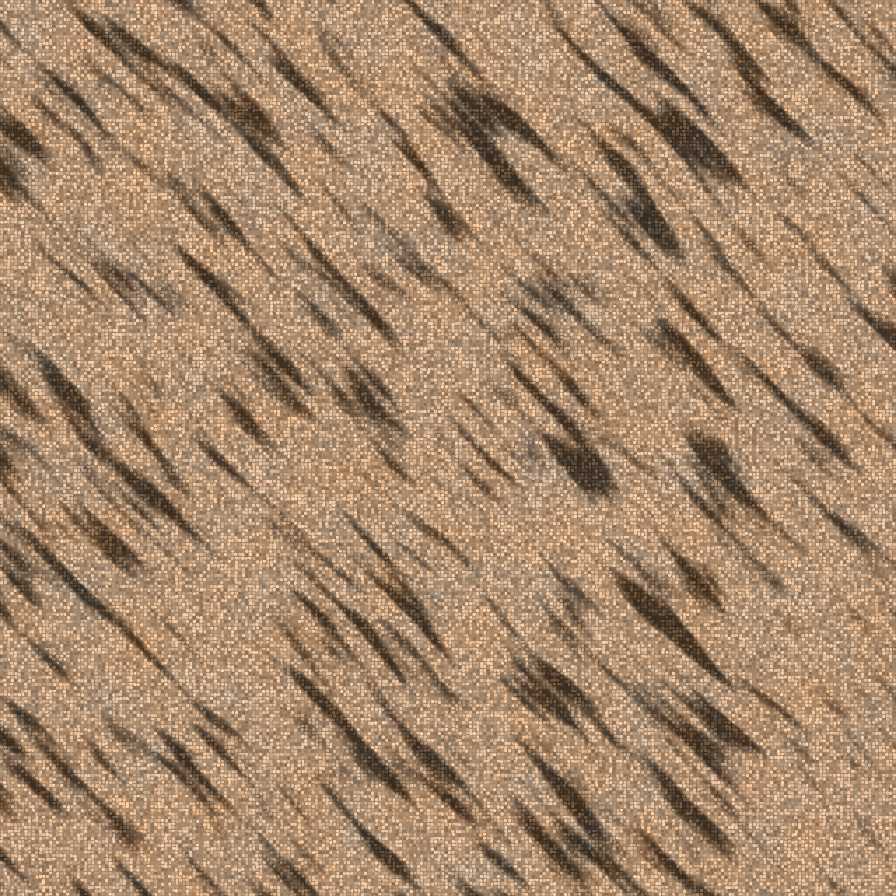
A Shadertoy shader for this texture:

```glsl
// Grainy peach stone crossed by dark slanted streaks.
// Stretched gradient noise lays the streaks, then a fine lattice of
// jittered round grains breaks them into speckles.

vec2 hash22(vec2 p) {
    vec3 q = fract(p.xyx * vec3(0.1031, 0.1030, 0.0973));
    q += dot(q, q.yzx + 33.33);
    return fract((q.xx + q.yz) * q.zy);
}

vec2 cornerGradient(vec2 corner) {
    float angle = 6.2832 * hash22(corner + 57.0).x;
    return vec2(cos(angle), sin(angle));
}

float gradientNoise(vec2 p) {
    vec2 cell = floor(p), f = fract(p);
    vec2 blend = f * f * f * (f * (f * 6.0 - 15.0) + 10.0);
    vec2 e = vec2(1.0, 0.0);
    float a = dot(cornerGradient(cell), f);
    float b = dot(cornerGradient(cell + e.xy), f - e.xy);
    float c = dot(cornerGradient(cell + e.yx), f - e.yx);
    float d = dot(cornerGradient(cell + e.xx), f - e.xx);
    return mix(mix(a, b, blend.x), mix(c, d, blend.x), blend.y);
}

// Darkness of the slanted streaks, 0 to 1
float streakDarkness(vec2 uv) {
    vec2 along = vec2(0.69, -0.72);
    vec2 across = vec2(0.72, 0.69);
    float bend = 0.012 * gradientNoise(uv * 5.0 + 9.0);
    vec2 p = vec2(dot(uv, along), dot(uv, across) + bend);
    float streaks = gradientNoise(p * vec2(6.0, 38.0) + 20.0);
    streaks += 0.6 * gradientNoise(p * vec2(13.0, 80.0) + 71.0);
    streaks += 0.3 * gradientNoise(uv * 6.0 + 40.0);
    return smoothstep(0.0, 0.52, streaks);
}

void mainImage(out vec4 fragColor, in vec2 fragCoord) {
    vec2 uv = fragCoord / iResolution.y;
    float dark = streakDarkness(uv);
    float ground = 0.76 - 0.42 * dark;

    // Grains: one jittered dot per lattice cell, each with its own tone
    float grainCount = 256.0;
    vec2 grid = uv * grainCount;
    vec2 cell = floor(grid);
    vec2 jitter = 0.4 * (hash22(cell + 311.0) - 0.5);
    vec2 grainRandom = hash22(cell);
    float grain = ground + (grainRandom.x - 0.5) * mix(0.48, 0.24, dark);
    float pixel = min(grainCount / iResolution.y, 1.0);
    float edge = length(fract(grid) - 0.5 - jitter) - 0.5;
    float cover = 1.0 - smoothstep(-0.5 * pixel, 0.5 * pixel, edge);
    float tone = mix(ground - 0.12, grain, cover);

    // Brown to peach ramp, drifting between rust and grey
    vec3 deepBrown = vec3(0.27, 0.21, 0.15);
    vec3 palePeach = vec3(0.86, 0.71, 0.57);
    vec3 color = mix(deepBrown, palePeach, (tone - 0.27) / 0.59);
    float warmth = gradientNoise(uv * 16.0 + 130.0) + 0.8 * (grainRandom.y - 0.5);
    color += 0.05 * warmth * vec3(0.8, -0.1, -0.8);

    fragColor = vec4(clamp(color, 0.0, 1.0), 1.0);
}
```
